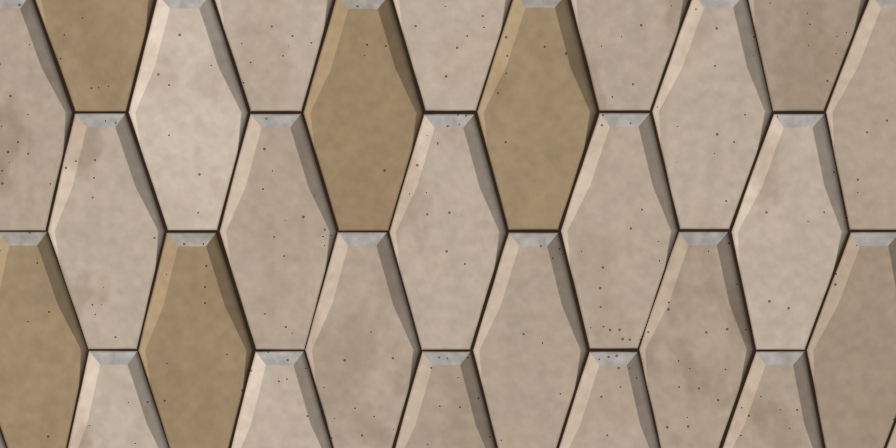
A Shadertoy shader for this pattern:

```glsl
#define PITCH vec2(0.382, 0.531)   // tile spacing across and down
#define ORIGIN vec2(1.001, 0.484)  // centre of the reference tile
#define VANISH_X 0.841             // column that stays vertical
#define MID_HALF 0.1337            // half width at the waist
#define TOP_HALF 0.0573            // half width of the flat ends
#define SIDE_BEVEL 0.034
#define TOP_BEVEL 0.033
#define GAP 0.0026
#define PIT_SCALE 46.0
#define JOINT_COLOR vec3(0.19, 0.14, 0.105)
#define OCHRE vec3(0.60, 0.51, 0.385)

float hash(vec2 p) {
    return fract(sin(dot(p, vec2(127.1, 311.7))) * 43758.55);
}

float noise(vec2 p) {
    vec2 i = floor(p), f = fract(p);
    f = f * f * (3.0 - 2.0 * f);
    return mix(mix(hash(i), hash(i + vec2(1, 0)), f.x),
               mix(hash(i + vec2(0, 1)), hash(i + vec2(1, 1)), f.x), f.y);
}

float fbm(vec2 p) {
    float sum = 0.0, amp = 0.5;
    for (int i = 0; i < 5; i++) {
        sum += amp * noise(p);
        p = mat2(1.6, 1.2, -1.2, 1.6) * p + 7.3;
        amp *= 0.5;
    }
    return sum;
}

// Depth inside the slanted sides (x) and the flat ends (y)
vec2 hexDepth(vec2 q) {
    float halfHeight = 0.5 * PITCH.y;
    vec2 normal = normalize(vec2(halfHeight, MID_HALF - TOP_HALF));
    q = abs(q);
    return vec2(normal.x * MID_HALF - dot(q, normal), halfHeight - q.y);
}

// Small round holes, one at most per cell
float pits(vec2 p, float density) {
    vec2 cell = floor(p * PIT_SCALE);
    vec2 centre = 0.25 + 0.5 * vec2(hash(cell), hash(cell + 31.7));
    float radius = 0.05 + 0.09 * hash(cell + 5.1);
    float present = step(1.0 - density, hash(cell + 77.3));
    float dist = length(fract(p * PIT_SCALE) - centre);
    return present * (1.0 - smoothstep(radius * 0.5, radius * 1.5, dist));
}

// Tone of the cast stone: paler to the left, a few tiles ochre
vec3 tileTone(vec2 id) {
    float pale = clamp(0.52 - 0.1 * id.x + 0.75 * (hash(id + 3.7) - 0.5), 0.0, 1.0);
    vec3 tone = mix(vec3(0.635, 0.565, 0.49), vec3(0.81, 0.75, 0.685), pale);
    return mix(tone, OCHRE, 0.85 * step(0.84, hash(id + 19.3)));
}

void mainImage(out vec4 fragColor, in vec2 fragCoord) {
    vec2 p = fragCoord / iResolution.y;
    float aa = 1.0 / iResolution.y;

    // Columns converge slightly towards the bottom
    float spread = (0.365 + 0.033 * p.y) / PITCH.x;
    vec2 wall = vec2(VANISH_X + (p.x - VANISH_X) / spread, p.y);
    vec2 grid = (wall - ORIGIN) / PITCH;

    // Nearest tile of the two staggered lattices
    vec2 id = vec2(0.0), q = vec2(0.0), depth = vec2(-1.0);
    for (int i = 0; i < 2; i++) {
        vec2 shift = vec2(0.5 * float(i));
        vec2 cell = floor(grid - shift + 0.5) + shift;
        vec2 jitter = 0.004 * (vec2(hash(cell + 1.3), hash(cell + 8.9)) - 0.5);
        vec2 local = (grid - cell) * PITCH + jitter;
        vec2 d = hexDepth(local);
        if (min(d.x, d.y) > min(depth.x, depth.y)) {
            id = cell;
            q = local;
            depth = d;
        }
    }

    // Stone with blotches, grain and pits
    vec2 stonePos = p + 13.0 * vec2(hash(id + 2.1), hash(id + 6.4));
    float blotch = fbm(stonePos * vec2(9.0, 6.0));
    float stain = smoothstep(0.44, 0.68, blotch) * (0.25 + 0.75 * hash(id + 11.0));
    float grain = fbm(stonePos * 55.0) - 0.5;
    vec3 stone = tileTone(id) * (1.0 + 0.13 * grain + 0.12 * (blotch - 0.5));
    stone *= mix(vec3(1.0), vec3(0.86, 0.84, 0.82), stain);

    // Bevels: sides taper out just below the waist
    float sideWidth = SIDE_BEVEL * clamp((q.y + 0.1) / 0.2, 0.03, 1.0);
    float topDepth = 0.5 * PITCH.y - q.y;
    float face = smoothstep(-aa, aa, min(depth.x - sideWidth, topDepth - TOP_BEVEL));
    float top = smoothstep(-aa, aa, depth.x * TOP_BEVEL / sideWidth - topDepth);
    float shade = smoothstep(0.0, 0.016, depth.x);
    vec3 lit = stone * 1.13 + 0.012;
    vec3 dark = stone * vec3(0.71, 0.715, 0.72) * mix(0.72, 1.04, shade);
    vec3 side = mix(lit, dark, step(0.0, q.x));
    vec3 cap = mix(stone, vec3(0.66, 0.655, 0.65), 0.7) * (1.0 + 0.25 * grain);
    vec3 color = mix(mix(side, cap, top), stone, face);

    // Pits gather in stained areas and on the caps
    float density = 0.05 + 0.16 * stain + 0.2 * top * (1.0 - face);
    color *= 1.0 - 0.38 * pits(stonePos, density);

    // Worn edge and dark joint of uneven width
    float edge = min(depth.x, depth.y);
    float gap = GAP * (0.7 + 0.6 * noise(p * 14.0));
    color *= mix(0.86, 1.0, smoothstep(gap, gap + 0.006, edge));
    color = mix(JOINT_COLOR, color, smoothstep(gap - aa, gap + aa, edge));

    fragColor = vec4(color, 1.0);
}
```
